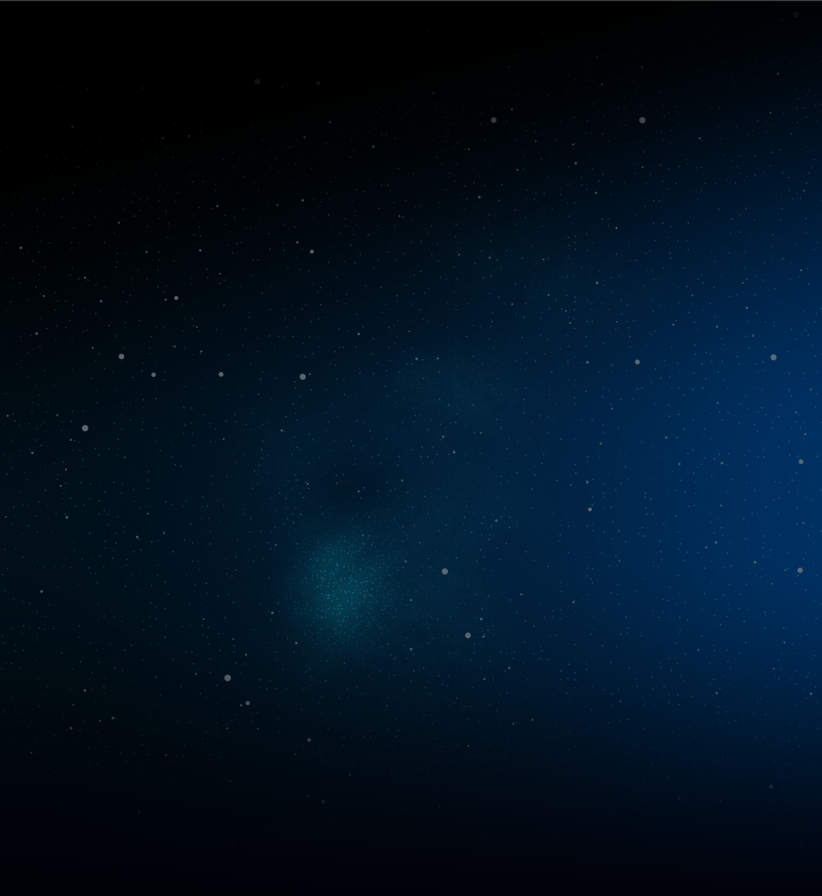
This background is drawn by a Shadertoy shader. Its source:

```glsl
vec3 hash3(vec2 cell) {
    vec3 q = fract(cell.xyx * vec3(0.1031, 0.1030, 0.0973));
    q += dot(q, q.yxz + 33.33);
    return fract((q.xxy + q.yzz) * q.zyx);
}

// Turned, warped sines give soft cloud structure in 0..1
float clouds(vec2 p) {
    float sum = 0.0, weight = 0.5;
    p *= 18.0;
    for (int i = 0; i < 6; i++) {
        p += 0.6 * sin(p.yx * 1.3 + float(i));
        sum += weight * sin(p.x) * sin(p.y + 1.0);
        p = mat2(1.5, 1.1, -1.1, 1.5) * p + 2.7;
        weight *= 0.62;
    }
    return clamp(0.5 + 0.6 * sum, 0.0, 1.0);
}

float blob(vec2 p, vec2 center, vec2 size) {
    vec2 d = (p - center) / size;
    return exp(-dot(d, d));
}

// At most one round star in each grid cell
float stars(vec2 p, float cells, float radius, float chance) {
    vec2 id = floor(p * cells);
    vec3 h = hash3(id + cells);
    float r = radius * (0.5 + 0.5 * fract(h.z * 57.0));
    float px = 0.8 / iResolution.y;
    float d = length(p - (id + 0.15 + 0.7 * h.xy) / cells);
    return step(h.z, chance) * (1.0 - smoothstep(r - px, r + px, d));
}

void mainImage(out vec4 fragColor, in vec2 fragCoord) {
    vec2 p = fragCoord / iResolution.y;
    float x = fragCoord.x / iResolution.x;

    // Sky brightens to the right, darkens at the top left and the bottom
    vec3 sky = mix(vec3(0.0, 0.058, 0.095), vec3(0.005, 0.115, 0.215), smoothstep(0.0, 0.65, x));
    sky = mix(sky, vec3(0.0, 0.19, 0.385), smoothstep(0.5, 1.05, x));
    float topFade = 1.0 - smoothstep(0.42 + 0.08 * x, 0.83 + 0.24 * x, p.y);
    float bottomFade = smoothstep(-0.06, 0.40, p.y);
    vec3 color = sky * topFade * bottomFade;
    color += vec3(0.002, 0.002, 0.025) * (1.0 - smoothstep(0.0, 0.22, p.y));

    // Teal nebula climbing from the lower middle to the upper right
    float nebula = 0.85 * blob(p, vec2(0.370, 0.345), vec2(0.045, 0.060))
                 + 0.50 * blob(p, vec2(0.440, 0.310), vec2(0.100, 0.085))
                 + 0.45 * blob(p, vec2(0.490, 0.560), vec2(0.085, 0.045))
                 + 0.28 * blob(p, vec2(0.600, 0.690), vec2(0.090, 0.060))
                 + 0.25 * blob(p, vec2(0.510, 0.430), vec2(0.090, 0.060))
                 + 0.20 * blob(p, vec2(0.330, 0.470), vec2(0.050, 0.080));
    nebula *= 0.25 + 1.1 * clouds(p);
    color += nebula * vec3(0.012, 0.105, 0.105);
    color *= 1.0 - 0.18 * blob(p, vec2(0.400, 0.450), vec2(0.060, 0.035));

    // Star dust is densest inside the nebula
    float visible = smoothstep(0.03, 0.30, p.y) * (1.0 - smoothstep(0.68 + 0.12 * x, 0.95 + 0.08 * x, p.y));
    float dust = stars(p, 230.0, 0.0009, 0.5);
    color += dust * vec3(0.03, 0.12, 0.13) * visible * (0.15 + nebula);

    // Fine, medium and large stars
    color += stars(p, 105.0, 0.0008, 0.30) * vec3(0.10, 0.17, 0.20) * visible;
    color = mix(color, vec3(0.36, 0.43, 0.47), 0.75 * visible * stars(p, 34.0, 0.0015, 0.20));
    color = mix(color, vec3(0.42, 0.45, 0.48), 0.85 * visible * stars(p, 13.0, 0.0038, 0.24));

    // Thin grey rim along the top
    color = mix(color, vec3(0.22, 0.24, 0.25), smoothstep(0.998, 0.9992, p.y));
    fragColor = vec4(color, 1.0);
}
```
